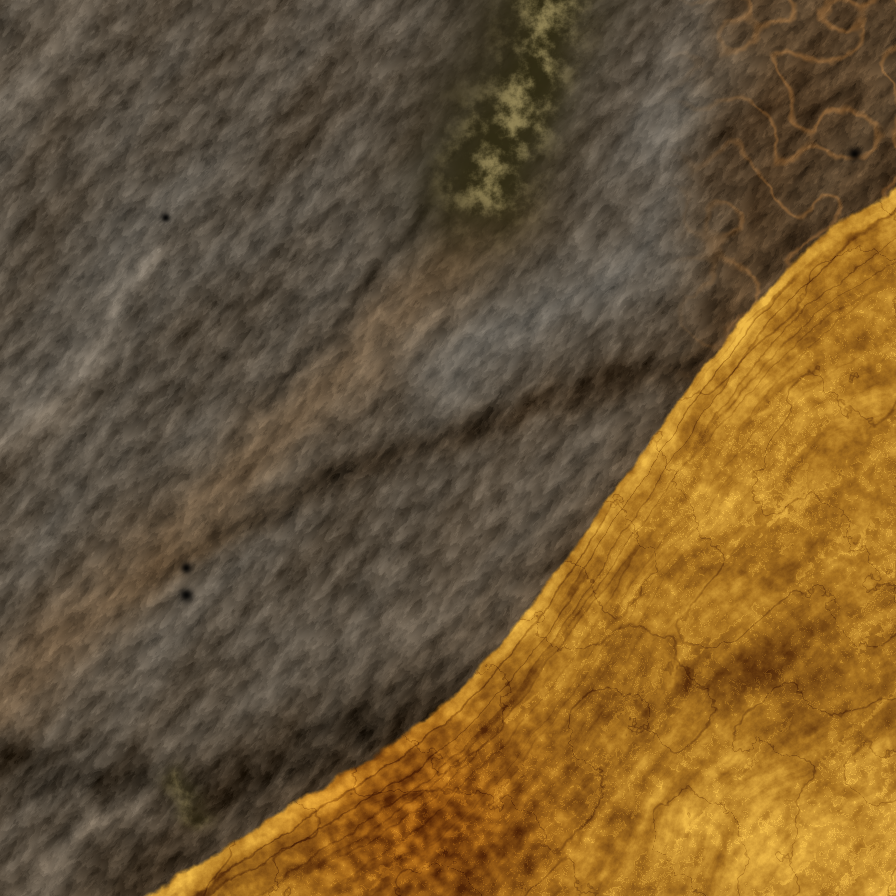
Reproduce this texture procedurally as a WebGL 1 fragment shader.

```glsl
precision highp float;
// Weathered grey-brown mineral skin meeting a golden, fibrous slab along a curve.
// Gradient noise stretched along the grain gives the fibres; soft strokes place
// the veins, ridges and stains; the edge curve drives the layered gold.

#define GRAIN_DIR vec2(0.64, 0.77)
#define GRAIN_AMOUNT 0.62
#define EDGE_ROUGHNESS 0.006
#define WARP_AMOUNT 0.022
#define ROCK_DARK vec3(0.20, 0.17, 0.13)
#define ROCK_LIGHT vec3(0.50, 0.45, 0.385)
#define GOLD_DARK vec3(0.40, 0.23, 0.06)
#define GOLD_MID vec3(0.66, 0.45, 0.13)
#define GOLD_LIGHT vec3(0.91, 0.70, 0.27)

uniform vec2 u_resolution;

vec2 gradient(vec2 cell) {
  float h = fract(sin(dot(cell, vec2(127.1, 311.7))) * 43758.5);
  return vec2(cos(h * 6.2832), sin(h * 6.2832));
}

float noise(vec2 p) {
  vec2 i = floor(p), f = fract(p);
  vec2 u = f * f * f * (f * (f * 6.0 - 15.0) + 10.0);
  vec2 e = vec2(1.0, 0.0);
  float low = mix(dot(gradient(i), f), dot(gradient(i + e), f - e), u.x);
  float high = mix(dot(gradient(i + e.yx), f - e.yx), dot(gradient(i + 1.0), f - 1.0), u.x);
  return 1.4 * mix(low, high, u.y);
}

float fbm(vec2 p) {
  float sum = 0.0, amp = 0.55;
  for (int i = 0; i < 5; i++) {
    sum += amp * noise(p);
    p = mat2(0.8, 0.6, -0.6, 0.8) * p * 2.03 + 7.3;
    amp *= 0.58;
  }
  return sum;
}

// Thin bright threads where the noise crosses zero
float threads(vec2 p, float width) {
  return 1.0 - smoothstep(0.0, width, abs(noise(p)));
}

// Soft line from a to b
float stroke(vec2 p, vec2 a, vec2 b, float width) {
  vec2 ab = b - a;
  float t = clamp(dot(p - a, ab) / dot(ab, ab), 0.0, 1.0);
  float d = length(p - a - ab * t) / width;
  return exp(-d * d);
}

float blob(vec2 p, vec2 centre, vec2 radius) {
  vec2 q = (p - centre) / radius;
  return exp(-dot(q, q));
}

float goldEdge(float x) {
  return 0.62 * (x - 0.163) + 0.272 * smoothstep(0.44, 0.95, x);
}

vec3 rock(vec2 p, vec2 grain, float edgeDist) {
  vec2 w = p + WARP_AMOUNT * vec2(fbm(p * 9.0), fbm(p * 9.0 + 31.0));
  float fine = fbm(grain * vec2(26.0, 60.0));
  float coarse = fbm(grain * vec2(4.0, 13.0) + 5.0);
  float speck = noise(p * 115.0 + 3.0 * fine);
  float tone = 0.46 + GRAIN_AMOUNT * fine + 0.30 * coarse + 0.13 * speck;

  // Pale ridges
  float ridge = max(stroke(w, vec2(0.56, 0.76), vec2(0.36, 0.56), 0.045),
                    stroke(w, vec2(0.36, 0.56), vec2(-0.02, 0.20), 0.045));
  float blueRidge = max(stroke(w, vec2(0.79, 1.02), vec2(0.72, 0.71), 0.032),
                        stroke(w, vec2(0.72, 0.71), vec2(0.49, 0.60), 0.045));
  float lowRidge = stroke(w, vec2(0.61, 0.55), vec2(0.44, 0.26), 0.025);
  float scar = max(stroke(w, vec2(0.0, 0.49), vec2(0.08, 0.56), 0.019),
                   stroke(w, vec2(0.08, 0.56), vec2(0.18, 0.73), 0.013));
  scar = max(scar, 0.7 * stroke(w, vec2(0.0, 0.87), vec2(0.10, 1.01), 0.017));
  float tail = stroke(w, vec2(0.02, 0.0), vec2(0.17, 0.12), 0.010);
  tone += 0.20 * ridge + 0.23 * blueRidge + 0.16 * lowRidge + 0.42 * scar + 0.34 * tail;

  // Dark veins, lower stain and the shade beside the gold
  float v = w.x - 0.17;
  float veinY = 0.36 + 0.56 * v - 0.28 * v * v;
  float vein = exp(-pow((w.y - veinY) / 0.019, 2.0)) * smoothstep(0.08, 0.24, w.x);
  float seam = max(stroke(w, vec2(0.50, 0.80), vec2(0.30, 0.55), 0.010),
                   0.6 * stroke(w, vec2(0.30, 0.55), vec2(0.12, 0.36), 0.009));
  float stain = max(stroke(w, vec2(0.48, 0.22), vec2(0.25, 0.12), 0.040),
                    stroke(w, vec2(0.25, 0.12), vec2(0.0, 0.14), 0.032));
  stain = max(stain, 0.6 * blob(p, vec2(0.20, 0.03), vec2(0.12, 0.08)));
  float brown = smoothstep(0.72, 0.88, w.x) * smoothstep(0.5, 0.65, w.y);
  float shade = exp(-abs(edgeDist) / 0.05);
  tone -= 0.42 * vein + 0.30 * seam + 0.42 * stain + 0.20 * brown + 0.12 * shade;

  vec3 col = mix(ROCK_DARK, ROCK_LIGHT, clamp(tone, -0.45, 1.5));
  float cool = 0.45 * blueRidge + 0.5 * coarse + 0.25 * blob(p, vec2(0.2, 0.65), vec2(0.3));
  col += vec3(-0.035, 0.0, 0.035) * cool;
  float warm = brown + 0.6 * ridge + 0.5 * shade + 0.4 * vein;
  col *= mix(vec3(1.0), vec3(1.12, 0.97, 0.78), clamp(warm, 0.0, 1.0));
  col += vec3(0.16, 0.10, 0.04) * brown * threads(w * 17.0, 0.12);

  // Olive crust with dark flanks
  float flank = stroke(w, vec2(0.60, 1.03), vec2(0.53, 0.79), 0.082);
  float crust = stroke(w, vec2(0.625, 1.03), vec2(0.545, 0.79), 0.044);
  crust = max(crust, 0.6 * stroke(w, vec2(0.19, 0.14), vec2(0.225, 0.08), 0.014));
  float clump = smoothstep(-0.25, 0.55, fbm(p * 34.0));
  col = mix(col, vec3(0.15, 0.13, 0.07), 0.72 * flank);
  return mix(col, mix(vec3(0.18, 0.16, 0.07), vec3(0.62, 0.56, 0.36), clump), 0.85 * crust);
}

vec3 gold(vec2 p, vec2 grain, float d) {
  float along = grain.x + 0.02 * noise(p * 8.0);
  float layers = fbm(vec2(along * 6.0, d * 38.0 + noise(p * 6.0)));
  float mottled = fbm(p * 15.0 + 11.0);
  float fine = fbm(p * 62.0);
  float tone = 0.49 + 0.36 * layers + 0.34 * mottled + 0.32 * fine;

  // Broad bright and brown areas
  float grainy = blob(p, vec2(0.47, 0.08), vec2(0.14, 0.13));
  tone += 0.30 * blob(p, vec2(0.94, 0.06), vec2(0.20, 0.09));
  tone += 0.22 * stroke(p, vec2(0.61, 0.07), vec2(0.79, 0.21), 0.020);
  tone += 0.16 * blob(p, vec2(0.82, 0.52), vec2(0.12, 0.14));
  tone -= 0.24 * stroke(p, vec2(0.52, 0.01), vec2(0.86, 0.28), 0.034);
  tone -= 0.20 * blob(p, vec2(0.92, 0.25), vec2(0.13, 0.08));
  tone += grainy * (0.45 * noise(p * 75.0) - 0.24);
  tone += 0.20 * threads(p * 13.0 + fine, 0.07) * smoothstep(0.02, 0.08, d);

  // Lit rim and split layers running beside it
  float rim = exp(-pow((d - 0.009) / 0.010, 2.0));
  float split = threads(vec2(along * 3.0, d * 62.0), 0.13) * exp(-d / 0.07);
  tone += 0.30 * rim - 0.42 * split * smoothstep(0.005, 0.014, d);
  tone -= 0.25 * threads(p * 9.0 + 0.3 * mottled, 0.025);

  vec3 col = mix(GOLD_DARK, GOLD_MID, clamp(tone * 2.0, -0.35, 1.0));
  col = mix(col, GOLD_LIGHT, clamp(tone * 2.0 - 1.0, 0.0, 1.1));
  return col * mix(vec3(1.0), vec3(1.0, 0.87, 0.65), grainy);
}

void main() {
  vec2 p = gl_FragCoord.xy / u_resolution;
  vec2 grain = vec2(dot(p, GRAIN_DIR), dot(p, vec2(-GRAIN_DIR.y, GRAIN_DIR.x)));
  float d = 0.70 * (goldEdge(p.x) - p.y) + EDGE_ROUGHNESS * fbm(p * 24.0);
  vec3 col = mix(rock(p, grain, d), gold(p, grain, d), smoothstep(-0.002, 0.003, d));

  // Small dark pits
  float pits = max(blob(p, vec2(0.208, 0.366), vec2(0.006)), blob(p, vec2(0.208, 0.336), vec2(0.007)));
  pits = max(pits, max(blob(p, vec2(0.954, 0.828), vec2(0.007)), blob(p, vec2(0.185, 0.757), vec2(0.005))));
  gl_FragColor = vec4(clamp(col * (1.0 - 0.9 * pits), 0.0, 1.0), 1.0);
}
```
